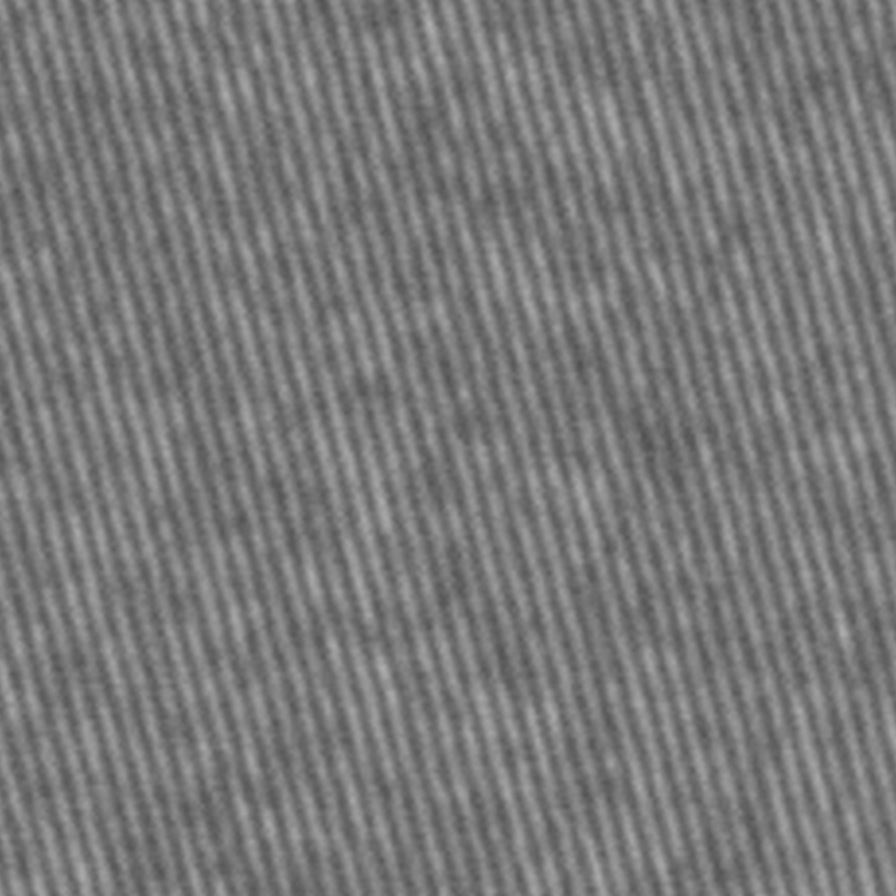
Write a Shadertoy shader that draws this texture.

```glsl
// Grey ribbed cloth: fine slanted cords with short uneven slubs and soft grain.

float hash(vec2 p) {
    return fract(sin(dot(p, vec2(127.1, 311.7))) * 43758.5453);
}

// Smooth value noise, centred on zero
float noise(vec2 p) {
    vec2 cell = floor(p);
    vec2 f = fract(p);
    f = f * f * (3.0 - 2.0 * f);
    float low = mix(hash(cell), hash(cell + vec2(1.0, 0.0)), f.x);
    float high = mix(hash(cell + vec2(0.0, 1.0)), hash(cell + 1.0), f.x);
    return mix(low, high, f.y) - 0.5;
}

void mainImage(out vec4 fragColor, in vec2 fragCoord) {
    vec2 uv = fragCoord / iResolution.xy;

    // Cord coordinates: 40 cords across, 11 up the canvas
    float across = dot(uv, vec2(40.0, 11.0)) + 0.1;
    float along = dot(uv, vec2(-11.0, 40.0)) / 41.5;

    // Soft rounded cords with a slight wobble
    float wobble = 0.1 * noise(vec2(across * 0.6, along * 20.0) + 50.0);
    float ridge = 0.5 + 0.5 * cos(6.28318 * (across + wobble));

    // Short slubs along the cords, fainter flecks, faint clouds and fine grain
    float slub = noise(vec2(across * 1.1, along * 30.0) + 7.0);
    float fleck = noise(vec2(across * 1.7, along * 52.0) + 33.0);
    float cloud = noise(uv * 12.0 + 21.0);
    float grain = noise(uv * 150.0) + 0.5 * noise(uv.yx * 230.0 + 90.0);
    float wear = 0.09 * slub + 0.06 * fleck + 0.035 * cloud;

    float grey = 0.401 + 0.152 * ridge + wear * (0.6 + 0.8 * ridge) + 0.07 * grain;
    fragColor = vec4(vec3(grey), 1.0);
}
```
